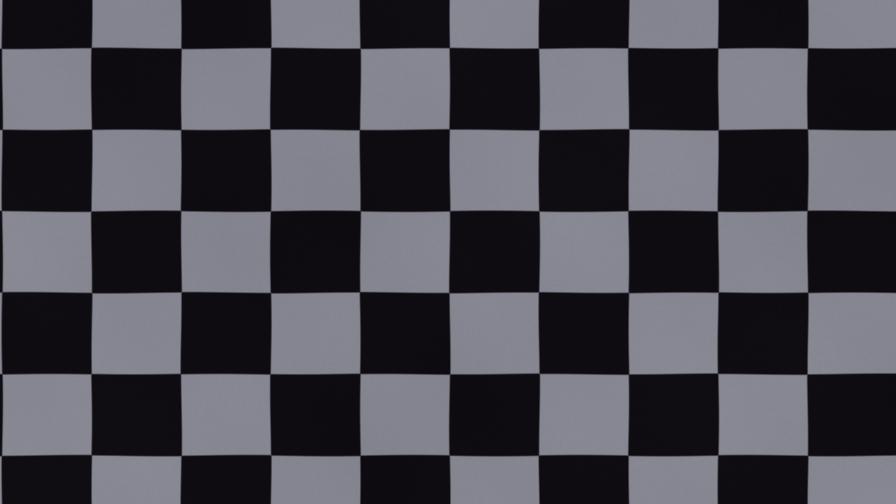
Write a WebGL 2 fragment shader that draws this pattern.

```glsl
#version 300 es
precision highp float;
// Grey and near-black checkered cloth: a signed distance to the nearest grid
// edge gives soft squares, layered sines bend the edges and vary the dye,
// and a fine cell hash adds a faint grain.

uniform vec2 u_resolution;
out vec4 fragColor;

// Lengths are in canvas heights.
const vec2 PITCH = vec2(0.1776, 0.1616);   // size of one square
const vec2 ORIGIN = vec2(0.0045, 0.0960);  // a grid crossing near lower left
const float EDGE_SOFTNESS = 0.0024;        // half width of the blurred edge
const float INK_SPREAD = 0.0004;           // dark squares bleed outward
const float WOBBLE = 0.0009;               // bend of the printed edges
const float SHADE_AMOUNT = 0.012;          // slow unevenness of the grey
const float GRAIN_AMOUNT = 0.008;
const float GRAIN_CELLS = 288.0;           // grain cells per canvas height
const vec3 DARK = vec3(0.055, 0.047, 0.067);
const vec3 LIGHT = vec3(0.525, 0.525, 0.570);

float hash(vec2 p) {
    p = fract(p * vec2(0.1031, 0.1137));
    p += dot(p, p.yx + 33.33);
    return fract((p.x + p.y) * p.x * 17.0);
}

// Slow, smooth variation in -1..1.
float layeredSines(vec2 p) {
    return 0.5 * sin(3.1 * p.x + 1.7 * p.y + 0.4)
         + 0.3 * sin(7.3 * p.y - 4.1 * p.x + 1.9)
         + 0.2 * sin(13.7 * p.x + 9.2 * p.y);
}

// Signed distance to the checker edges: negative inside dark squares.
float checkerDistance(vec2 p) {
    vec2 grid = (p - ORIGIN) / PITCH;
    vec2 toEdge = abs(fract(grid + 0.5) - 0.5) * PITCH;
    vec2 cell = floor(grid);
    float isDark = mod(cell.x + cell.y, 2.0);
    return min(toEdge.x, toEdge.y) * (1.0 - 2.0 * isDark);
}

void main() {
    vec2 p = gl_FragCoord.xy / u_resolution.y;

    // Slightly uneven printed edges
    vec2 bend = WOBBLE * vec2(sin(p.y * 23.0 + p.x * 5.0),
                              sin(p.x * 19.0 + p.y * 7.0 + 1.0));
    float d = checkerDistance(p + bend) - INK_SPREAD;

    // Soft edge, never sharper than a pixel
    float soft = max(EDGE_SOFTNESS, 0.75 / u_resolution.y);
    float lightMask = smoothstep(-soft, soft, d);

    // Uneven dye and grain, mostly visible on the grey
    float shade = SHADE_AMOUNT * layeredSines(p * 1.6);
    float grain = GRAIN_AMOUNT * (hash(floor(p * GRAIN_CELLS)) - 0.5);
    vec3 color = mix(DARK, LIGHT, lightMask);
    color += (shade + grain) * mix(0.3, 1.0, lightMask);

    fragColor = vec4(color, 1.0);
}
```
